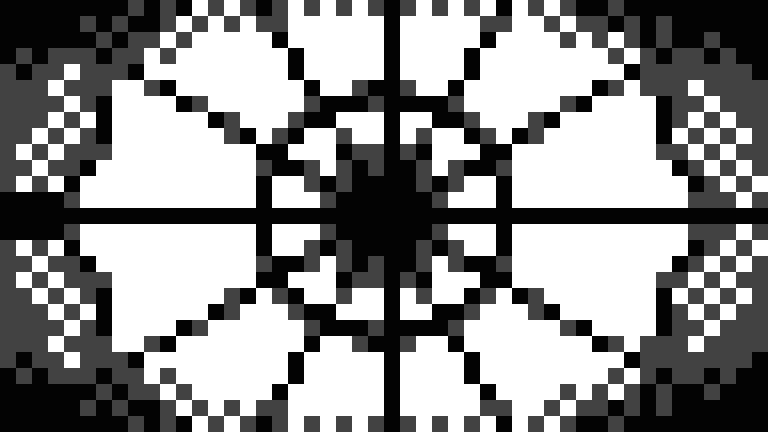
Give the GLSL for this background, as a Shadertoy shader.

```glsl
// Blocky monochrome spoked web with a checker-dithered vignette.

const vec2  GRID = vec2(48.0, 27.0);       // cells across the canvas
const float BLACK = 0.01, GREY = 0.26, WHITE = 1.0;
const float SPOKE_CORE = 0.29, SPOKE_EDGE = 0.52;
const float RING_RADIUS = 7.6, RING_CORE = 0.45, RING_EDGE = 0.75;
const float RIM_RADIUS = 19.3, RIM_SCALLOP = 1.0;
const float RIM_CORE = 0.33, RIM_EDGE = 0.85;
const float CORE_RADIUS = 2.75, HUB_RADIUS = 4.45;
const vec2  GLOW_SIZE = vec2(23.5, 16.0);  // ellipse of the white field
const vec2  GLOW_LIMITS = vec2(0.71, 1.025);
const vec2  DARK_SIZE = vec2(27.0, 13.5);  // ellipse beyond which corners go black
const vec2  DARK_LIMITS = vec2(1.115, 1.28);
const int   SAMPLES = 3;                   // antialiasing grid per axis

// Lowers a shade to grey near a line and to black on it.
float inkLine(float shade, float dist, float core, float edge) {
    if (dist < core) return BLACK;
    return dist < edge ? min(shade, GREY) : shade;
}

// Dithered backdrop: white field, checker belt, grey surround, black corners.
float backdrop(vec2 p, bool evenCell) {
    vec2 g = p / GLOW_SIZE, d = p / DARK_SIZE;
    float glow = dot(g, g), dark = dot(d, d);
    if (abs(p.y) > 12.5) glow = max(glow, 0.75);   // fringe at top and bottom
    if (glow < (evenCell ? GLOW_LIMITS.y : GLOW_LIMITS.x)) return WHITE;
    return dark > (evenCell ? DARK_LIMITS.y : DARK_LIMITS.x) ? BLACK : GREY;
}

float cellShade(vec2 cell) {
    vec2 p = cell + 0.5 - 0.5 * GRID;
    vec2 q = abs(p);
    float radius = length(p);
    float angle = atan(q.y, q.x);
    float shade = backdrop(p, mod(cell.x + cell.y, 2.0) < 0.5);

    // Hub and rings
    if (radius < HUB_RADIUS) shade = GREY;
    shade = inkLine(shade, abs(radius - RING_RADIUS), RING_CORE, RING_EDGE);
    float rim = RIM_RADIUS + RIM_SCALLOP * cos(12.0 * angle);
    shade = inkLine(shade, abs(radius - rim), RIM_CORE, RIM_EDGE);

    // Diagonal spokes at 30 and 60 degrees, mirrored into each quadrant
    for (int i = 1; i <= 2; i++) {
        float a = radians(30.0 * float(i));
        float dist = abs(dot(q, vec2(sin(a), -cos(a))));
        shade = inkLine(shade, dist, SPOKE_CORE, SPOKE_EDGE);
    }

    // Axis bars, solid core and the thick left end
    bool axis = q.y < 0.5 || abs(p.x - 0.5) < 0.5;
    bool leftEnd = p.x < -20.0 && q.y < 1.5;
    return axis || leftEnd || radius < CORE_RADIUS ? BLACK : shade;
}

void mainImage(out vec4 fragColor, in vec2 fragCoord) {
    float shade = 0.0;
    for (int j = 0; j < SAMPLES; j++) {
        for (int i = 0; i < SAMPLES; i++) {
            vec2 offset = (vec2(i, j) + 0.5) / float(SAMPLES) - 0.5;
            shade += cellShade(floor((fragCoord + offset) / iResolution.xy * GRID));
        }
    }
    fragColor = vec4(vec3(shade / float(SAMPLES * SAMPLES)), 1.0);
}
```
